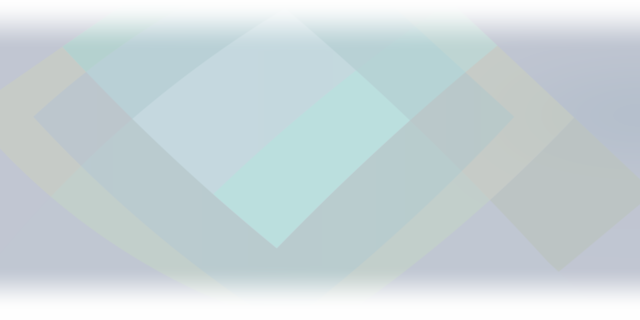
A WebGL 1 fragment shader for this background:

```glsl
precision highp float;
uniform vec2 u_resolution;

// Tints
const vec3 LAVENDER   = vec3(0.755, 0.775, 0.822);
const vec3 SLATE      = vec3(0.710, 0.750, 0.800);
const vec3 SAND       = vec3(0.800, 0.820, 0.740);
const vec3 MIST_LEFT  = vec3(0.740, 0.775, 0.805);
const vec3 MIST_RIGHT = vec3(0.722, 0.790, 0.785);
const vec3 AQUA       = vec3(0.700, 0.860, 0.860);
const vec3 SKY        = vec3(0.700, 0.900, 0.930);
const vec3 PEARL      = vec3(0.980, 0.930, 0.980);
const vec3 TEAL       = vec3(0.620, 0.950, 0.870);
const vec3 SEA        = vec3(0.660, 0.810, 0.800);
const vec3 OLIVE      = vec3(0.735, 0.767, 0.758);
const vec3 WHITE      = vec3(0.995);

// Shared corners, in units of the canvas height
const vec2 APEX        = vec2(0.891, 0.974);
const vec2 FOOT        = vec2(0.865, 0.224);
const vec2 INNER_LEFT  = vec2(0.104, 0.635);
const vec2 INNER_RIGHT = vec2(1.607, 0.635);

// Fades to white
const float TOP_FADE    = 0.84;
const float BOTTOM_FADE = 0.17;
const float BOTTOM_EDGE = 0.03;

// Coverage above a parabolic edge from a (left) to b (right)
float above(vec2 p, vec2 a, vec2 b, float bulge) {
  vec2 along = b - a;
  vec2 q = p - a;
  float t = clamp(dot(q, along) / dot(along, along), -0.3, 1.3);
  float dist = (along.x * q.y - along.y * q.x) / length(along);
  float soft = 1.0 / u_resolution.y;
  return smoothstep(-soft, soft, dist - 4.0 * bulge * t * (1.0 - t));
}

float below(vec2 p, vec2 a, vec2 b, float bulge) {
  return 1.0 - above(p, a, b, bulge);
}

void main() {
  vec2 p = gl_FragCoord.xy / u_resolution.y;

  // Outer and inner lenses
  float outerRight = below(p, vec2(1.458, 0.948), vec2(2.0, 0.44), 0.0);
  float outerFoot = above(p, vec2(1.146, 0.063), vec2(1.792, 0.63), -0.02);
  float outer = outerRight * outerFoot
    * below(p, vec2(0.0, 0.719), vec2(0.195, 0.854), 0.0)
    * above(p, vec2(0.0, 0.536), vec2(0.677, 0.063), -0.042);
  float inner = below(p, INNER_LEFT, vec2(0.56, 0.974), 0.015)
    * above(p, INNER_LEFT, vec2(0.703, 0.102), -0.02)
    * below(p, vec2(1.25, 0.961), INNER_RIGHT, 0.0)
    * above(p, vec2(1.042, 0.102), INNER_RIGHT, -0.013);

  // Crossing wedges: one hangs from the apex, one rises from the foot
  float rightOfApex = above(p, APEX, vec2(1.531, 0.375), 0.011);
  float hanging = below(p, vec2(0.0, 0.206), APEX, 0.05) * (1.0 - rightOfApex);
  float rising = above(p, vec2(0.195, 0.854), FOOT, -0.016)
    * above(p, FOOT, vec2(1.667, 0.948), 0.018);
  float diamond = hanging * rising;
  float tealSide = below(p, vec2(0.443, 0.167), vec2(1.302, 0.922), 0.028);

  // Backdrop, darker at the right
  float shade = smoothstep(1.3, 2.0, p.x) * exp(-pow((p.y - 0.64) / 0.18, 2.0));
  vec3 color = mix(LAVENDER, SLATE, shade);

  // Folded quad at the lower right
  float fold = outerRight * (1.0 - outerFoot) * rightOfApex
    * above(p, vec2(1.797, 0.193), vec2(2.0, 0.362), 0.0);
  color = mix(color, OLIVE, 0.85 * fold);

  // Translucent layers
  color = mix(color, SAND, 0.5 * outer);
  color = mix(color, mix(MIST_LEFT, MIST_RIGHT, p.x * 0.5), inner);
  color = mix(color, AQUA, 0.2 * hanging * mix(0.25, 1.0, outer));
  color = mix(color, SKY, 0.3 * rising * outer);
  float corner = rising * outer * (1.0 - inner) * (1.0 - smoothstep(0.6, 0.9, p.x));
  color = mix(color, SEA, 0.5 * corner);
  color = mix(color, PEARL, 0.2 * diamond);
  color = mix(color, TEAL, tealSide * rising * outer * mix(0.06, 0.25, diamond));

  // White bands at top and bottom
  float fade = max(smoothstep(TOP_FADE, 1.0, p.y),
                   1.0 - smoothstep(BOTTOM_EDGE, BOTTOM_FADE, p.y));
  gl_FragColor = vec4(mix(color, WHITE, fade), 1.0);
}
```
